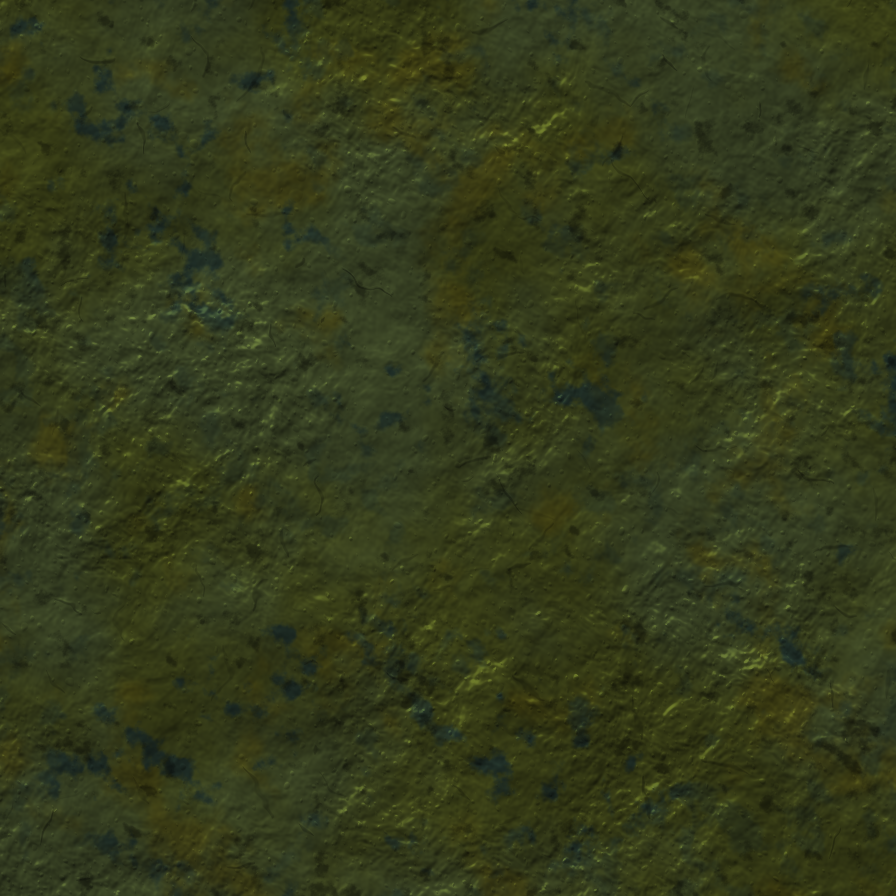
This texture is drawn by a Shadertoy shader. Its source:

```glsl
// Damp olive mud with grit, twig scraps and small dark blue-green stains.
// A height field of warped noise, domed grains and thin twigs is lit from
// above by its slope; layered noise masks mix the soil colours.

const vec3 MUD = vec3(0.205, 0.240, 0.131);
const vec3 OLIVE = vec3(0.205, 0.224, 0.080);
const vec3 STAIN = vec3(0.105, 0.158, 0.138);
const vec3 RUST = vec3(0.255, 0.235, 0.050);
const vec3 GLINT = vec3(0.130, 0.155, 0.050);
const vec2 LIGHT = vec2(-0.35, 0.94);
const float RELIEF = 0.125;       // strength of the shading
const float SLOPE_STEP = 0.0011;  // sampling distance for the slope
const float WARP = 0.016;         // bending of the crumpled ground
const float TWIG_CELLS = 19.0;
const float TWIG_SHARE = 0.40;
const mat2 TURN = mat2(0.8, 0.6, -0.6, 0.8);

float hash(vec2 p) {
    return fract(sin(dot(p, vec2(127.1, 311.7))) * 43758.5453);
}

vec2 hash2(vec2 p) {
    return vec2(hash(p), hash(p + 57.3));
}

float noise(vec2 p) {
    vec2 i = floor(p), f = fract(p);
    f = f * f * (3.0 - 2.0 * f);
    float low = mix(hash(i), hash(i + vec2(1, 0)), f.x);
    float high = mix(hash(i + vec2(0, 1)), hash(i + vec2(1, 1)), f.x);
    return mix(low, high, f.y);
}

vec2 noise2(vec2 p) {
    return vec2(noise(p), noise(p + 41.7)) - 0.5;
}

float fbm(vec2 p) {
    float sum = 0.0, amp = 0.5;
    for (int i = 0; i < 5; i++) {
        sum += amp * noise(p);
        p = TURN * p * 2.03 + 11.7;
        amp *= 0.5;
    }
    return sum;
}

// One domed grain in a share of the cells, kept inside its own cell
float grains(vec2 p, float cells, float share) {
    p = TURN * p * cells;
    vec2 id = floor(p);
    vec2 offset = fract(p) - 0.5 - 0.4 * (hash2(id) - 0.5);
    float size = hash(id + 9.1);
    float radius = mix(0.13, 0.30, size * size);
    offset.x *= mix(0.8, 1.3, hash(id + 3.7));
    float dome = max(0.0, 1.0 - dot(offset, offset) / (radius * radius));
    return step(hash(id + 21.4), share) * dome * radius / cells;
}

// Coverage of thin bent scraps lying in random directions
float twigs(vec2 p) {
    p += 0.024 * noise2(p * 32.0) + 0.005 * noise2(p * 110.0);
    p *= TWIG_CELLS;
    vec2 cell = floor(p);
    float cover = 0.0;
    for (int y = -1; y <= 1; y++)
    for (int x = -1; x <= 1; x++) {
        vec2 id = cell + vec2(x, y);
        float angle = 6.2832 * hash(id + 5.2);
        vec2 along = vec2(cos(angle), sin(angle));
        vec2 q = p - id - hash2(id + 13.0);
        float reach = mix(0.08, 0.50, hash(id + 8.8));
        float t = clamp(dot(q, along), -reach, reach);
        float width = mix(0.02, 0.07, hash(id + 2.6)) * (1.2 - abs(t) / reach);
        float line = 1.0 - smoothstep(0.3 * width, width + 0.015, length(q - along * t));
        float strength = mix(0.3, 1.0, hash(id + 71.0));
        cover = max(cover, strength * line * step(hash(id + 44.0), TWIG_SHARE));
    }
    return cover;
}

float ground(vec2 p, float rough) {
    vec2 q = p + WARP * noise2(p * 15.0) + 0.004 * noise2(p * 60.0);
    float height = 0.0, freq = 7.0, weight = 0.5;
    for (int i = 0; i < 7; i++) {
        height += weight * (noise(q * freq) - 0.5) / freq;
        q = TURN * q + 3.1;
        freq *= 1.8;
        weight = min(weight + 0.15, mix(0.65, 1.5, rough));
    }
    vec2 g = p + 0.003 * noise2(p * 130.0);
    height += 0.6 * grains(g, 36.0, 0.14);
    height += 1.1 * grains(g + 0.37, 64.0, mix(0.12, 0.40, rough));
    height += 1.5 * grains(g + 0.71, 105.0, mix(0.15, 0.55, rough));
    return height + 0.0014 * twigs(p);
}

void mainImage(out vec4 fragColor, in vec2 fragCoord) {
    vec2 p = fragCoord / iResolution.y;
    float rough = smoothstep(0.36, 0.66, fbm(p * 7.0 + 7.0));

    // Soil colours: broad olive areas, small rust and blue-green stains
    float patches = smoothstep(0.32, 0.64, fbm(p * 5.0 + 23.0));
    vec3 color = mix(MUD, OLIVE, patches);
    float rust = smoothstep(0.56, 0.78, fbm(p * 14.0 + 61.0));
    color = mix(color, RUST, 0.55 * rust);
    float wet = smoothstep(0.42, 0.64, fbm(p * 7.0 + 83.0));
    float stain = smoothstep(0.55, 0.74, fbm(p * 34.0 + 95.0));
    color = mix(color, STAIN, stain * mix(0.30, 0.95, wet));

    // Uneven tone, dark pits and fine mottling
    color *= 0.89 + 0.26 * fbm(p * 8.0 + 131.0);
    color *= 1.0 - 0.35 * smoothstep(0.62, 0.78, fbm(p * 42.0 + 173.0));
    color *= 0.94 + 0.12 * noise(p * 230.0);
    color *= 1.0 - 0.22 * twigs(p + LIGHT * 0.002);

    // Light on the slopes, with glints on the steepest lit faces
    vec2 d = LIGHT * SLOPE_STEP;
    float slope = (ground(p - d, rough) - ground(p + d, rough)) / (2.0 * SLOPE_STEP);
    color *= clamp(1.0 + RELIEF * slope, 0.5, 1.5);
    color += GLINT * smoothstep(1.2, 3.8, slope) * mix(0.5, 1.0, rough);

    fragColor = vec4(color, 1.0);
}
```
